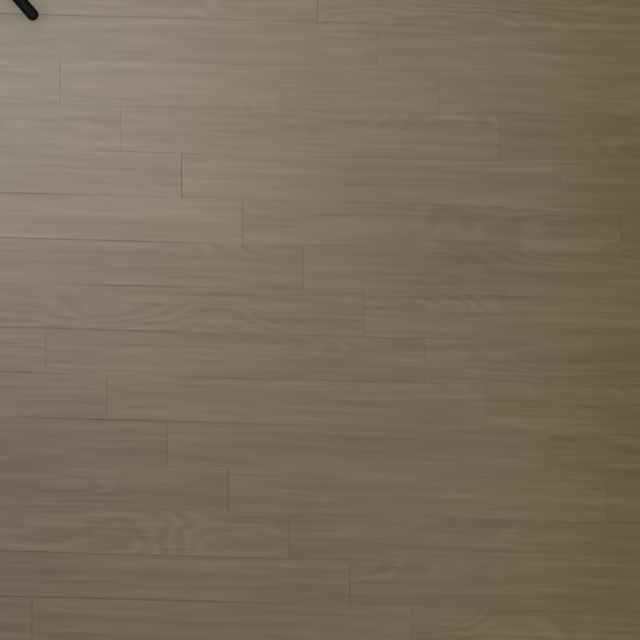
A Shadertoy shader for this texture:

```glsl
float hash(vec2 p) {
    return fract(sin(dot(p, vec2(127.1, 311.7))) * 43758.5453);
}

float noise(vec2 p) {
    vec2 i = floor(p), f = fract(p);
    f = f * f * (3.0 - 2.0 * f);
    return mix(mix(hash(i), hash(i + vec2(1, 0)), f.x),
               mix(hash(i + vec2(0, 1)), hash(i + vec2(1, 1)), f.x), f.y);
}

// Soft line: 1 at its centre, 0 outside
float line(float dist, float halfWidth, float pixel) {
    return 1.0 - smoothstep(halfWidth - pixel, halfWidth + pixel, abs(dist));
}

float capsule(vec2 p, vec2 a, vec2 b, float radius) {
    vec2 ab = b - a;
    float t = clamp(dot(p - a, ab) / dot(ab, ab), 0.0, 1.0);
    return length(p - a - ab * t) - radius;
}

// Long fibres, fine streaks and patches of arched growth rings
float woodGrain(vec2 p, float seed) {
    vec2 q = p + vec2(seed * 17.0, seed * 5.0);
    q.y += 0.004 * (noise(q * vec2(7.0, 18.0)) - 0.5);
    float fibres = noise(q * vec2(4.0, 75.0)) - 0.5;
    float streaks = noise(q * vec2(9.0, 170.0)) - 0.5;
    float fine = noise(q * vec2(24.0, 300.0)) - 0.5;
    float field = noise(q * vec2(6.0, 22.0)) + 0.12 * noise(q * vec2(30.0, 60.0));
    float rings = sin(field * 36.0 + q.y * 160.0);
    float patches = smoothstep(0.5, 0.85, noise(q * vec2(4.5, 16.0) + 31.0));
    return 0.024 * fibres + 0.032 * streaks + 0.020 * fine + 0.012 * rings * patches;
}

void mainImage(out vec4 fragColor, in vec2 fragCoord) {
    vec2 uv = fragCoord / iResolution.xy;
    float pixel = 1.0 / iResolution.y;

    // Slightly tilted rows, counted downwards, with stepped end joints
    float pitch = 0.07;
    float down = 1.0 - uv.y - 0.027 * uv.x - 0.091;
    float row = floor(down / pitch);
    float across = (uv.x - 0.094 - 0.095 * row) / 0.592;
    vec2 plank = vec2(floor(across), row);
    float seed = hash(plank + 3.7);

    // Light falling from the upper left, fading to a yellowish right side
    vec2 toLight = (uv - vec2(0.0, 0.9)) * vec2(1.0, 1.2);
    float glow = exp(-2.6 * dot(toLight, toLight));
    float tone = 0.437 + 0.155 * glow;
    tone -= 0.03 * smoothstep(0.8, 1.05, uv.x);
    vec3 color = tone - mix(vec3(0.0, 0.058, 0.11), vec3(0.0, 0.04, 0.09), glow);
    color.b -= 0.025 * uv.x;

    // Plank tint, grain and broad mottling
    color += (seed - 0.5) * vec3(0.016, 0.015, 0.012);
    color += woodGrain(vec2(uv.x, down), seed) * vec3(1.0, 1.0, 0.95);
    color += 0.018 * (noise(uv * vec2(3.0, 9.0)) - 0.5);

    // Unevenly worn seams and joints, clearest near the light
    float rowDist = (fract(down / pitch + 0.5) - 0.5) * pitch;
    float jointDist = (fract(across + 0.5) - 0.5) * 0.592;
    float joint = floor(across + 0.5);
    float seamWear = smoothstep(0.25, 0.8, noise(vec2(uv.x * 5.0, floor(down / pitch + 0.5) * 7.3)));
    float jointWear = 0.35 + 0.65 * hash(vec2(joint, row) + 9.1);
    float clarity = mix(1.0, 0.3, smoothstep(0.1, 0.85, uv.x));
    float gap = max(line(rowDist, 0.0011, pixel) * seamWear * 0.75,
                    line(jointDist, 0.0011, pixel) * jointWear);
    color *= 1.0 - 0.19 * gap * clarity;
    color += 0.018 * clarity * jointWear * line(jointDist - 0.003, 0.0012, pixel);

    // Dark rod entering at the upper left corner, with a soft shadow
    float rod = capsule(uv, vec2(0.018, 1.015), vec2(0.051, 0.977), 0.009);
    color *= 1.0 - 0.12 * exp(-max(rod, 0.0) * 90.0);
    vec3 rodColor = vec3(0.07, 0.075, 0.07) + 0.05 * smoothstep(-0.003, -0.009, rod);
    color = mix(color, rodColor, 1.0 - smoothstep(-pixel, pixel, rod));

    fragColor = vec4(color, 1.0);
}
```
